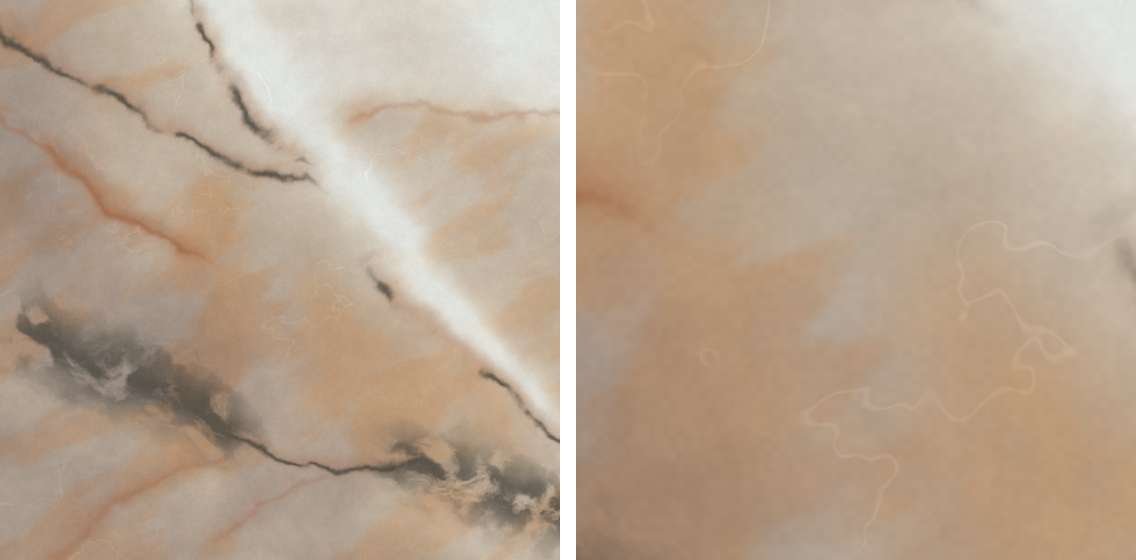
Left, the full canvas; right, a detail of the centre.
Write a WebGL 2 fragment shader that draws this texture.

```glsl
#version 300 es
precision highp float;
// Polished cream marble: a diagonal light gradient broken by cloudy noise,
// peach stains, a milky diagonal band, rust seams and smoky grey veins.
// Seams are bowed segments measured in a noise-warped plane.

uniform vec2 u_resolution;
out vec4 fragColor;

const vec3 SMOKE  = vec3(0.29, 0.28, 0.25);
const vec3 UMBER  = vec3(0.53, 0.46, 0.40);
const vec3 TAUPE  = vec3(0.63, 0.57, 0.53);
const vec3 SAND   = vec3(0.73, 0.67, 0.60);
const vec3 CREAM  = vec3(0.81, 0.77, 0.71);
const vec3 MILK   = vec3(0.88, 0.89, 0.87);
const vec3 RUST   = vec3(0.62, 0.40, 0.27);
const vec3 PEACH_TINT = vec3(1.01, 0.90, 0.79);
const float TAU = 6.2831853;
const float STREAK_GAP = 0.27;    // spacing of the upright peach streaks
const float WARP_LARGE = 0.10;    // slow wander of the seams
const float WARP_SMALL = 0.030;   // ragged seam edges
const float CLOUDINESS = 1.9;     // tonal variation of the ground
const float GRAIN = 0.018;

// Seams as start.xy, end.xy
const vec4 MILK_BAND = vec4(0.38, 1.02, 1.02, 0.22);
const vec4 DARK_SEAMS[4] = vec4[4](
    vec4(-0.04, 0.99, 0.58, 0.65), vec4(0.67, 0.52, 1.05, 0.18),
    vec4(0.33, 1.02, 0.56, 0.69), vec4(0.42, 0.215, 0.76, 0.18));
const vec4 RUST_SEAMS[4] = vec4[4](
    vec4(-0.04, 0.86, 0.36, 0.55), vec4(0.03, 0.00, 0.46, 0.18),
    vec4(0.39, 0.01, 0.63, 0.16), vec4(0.62, 0.76, 1.06, 0.81));
const vec4 SMOKE_BANDS[2] = vec4[2](
    vec4(0.00, 0.45, 0.48, 0.19), vec4(0.68, 0.20, 1.08, 0.06));

float hash(vec2 p) {
    vec3 q = fract(vec3(p.xyx) * 0.1031);
    q += dot(q, q.yzx + 33.33);
    return fract((q.x + q.y) * q.z);
}

float noise(vec2 p) {
    vec2 i = floor(p), f = fract(p);
    f = f * f * f * (f * (f * 6.0 - 15.0) + 10.0);
    return mix(mix(hash(i), hash(i + vec2(1, 0)), f.x),
               mix(hash(i + vec2(0, 1)), hash(i + vec2(1, 1)), f.x), f.y);
}

float fbm(vec2 p) {
    float sum = 0.0, amp = 0.5;
    for (int i = 0; i < 5; i++) {
        sum += amp * noise(p);
        p = mat2(1.6, 1.2, -1.2, 1.6) * p + 7.3;
        amp *= 0.5;
    }
    return sum / 0.97;
}

vec2 fbm2(vec2 p) { return vec2(fbm(p), fbm(p + 41.7)) - 0.5; }

// x: position along the seam, 0 to 1; y: signed distance across it
vec2 seamCoord(vec2 p, vec4 seam, float bow) {
    vec2 span = seam.zw - seam.xy, rel = p - seam.xy;
    float h = dot(rel, span) / dot(span, span);
    float across = dot(rel, vec2(-span.y, span.x)) / length(span);
    float k = clamp(h, 0.0, 1.0);
    return vec2(h, across - bow * 4.0 * k * (1.0 - k));
}

float endFade(float h) {
    return smoothstep(-0.04, 0.12, h) * smoothstep(1.04, 0.88, h);
}

float bell(float d, float width) { return exp(-d * d / (width * width)); }

vec3 groundColor(float t) {
    vec3 c = mix(UMBER, TAUPE, clamp(t, 0.0, 1.0));
    c = mix(c, SAND, clamp(t - 1.0, 0.0, 1.0));
    c = mix(c, CREAM, clamp(t - 2.0, 0.0, 1.0));
    return mix(c, MILK, clamp(t - 3.0, 0.0, 1.0));
}

void main() {
    vec2 uv = gl_FragCoord.xy / u_resolution;
    vec2 drift = WARP_LARGE * fbm2(uv * 3.5 + 3.0);
    vec2 p = uv + drift + WARP_SMALL * fbm2(uv * 22.0);
    vec2 soft = uv + drift;
    float patches = fbm(uv * 7.0 + 19.0);
    float fine = fbm(uv * 45.0);
    float upper = soft.y + 0.74 * soft.x - 0.98;   // positive above the diagonal

    // Ground tone: gradient, clouds, pale corner and milky band
    float tone = 0.72 + 1.1 * uv.x + 1.25 * uv.y;
    tone += CLOUDINESS * (fbm(soft * 3.0 + 8.0) - 0.5) + 0.5 * (patches - 0.5);
    float pale = smoothstep(0.10, 0.35, upper) * smoothstep(0.74, 0.83, soft.y);
    vec2 band = seamCoord(soft, MILK_BAND, -0.035);
    float milk = bell(band.y, 0.065 - 0.03 * clamp(band.x, 0.0, 1.0));
    tone += 1.25 * pale + 1.5 * milk * (0.6 + 0.8 * patches);

    // Peach stains: upright streaks below the diagonal, slanted flecks elsewhere
    float streak = 0.5 + 0.5 * cos(TAU * (soft.x - 0.36) / STREAK_GAP);
    float stain = streak * smoothstep(0.02, -0.08, upper) * smoothstep(0.1, 0.3, uv.x);
    stain *= smoothstep(0.30, 0.65, patches) * smoothstep(0.12, 0.28, uv.y);
    vec2 slant = vec2(uv.x + uv.y * 0.4, uv.y - uv.x * 0.55);
    stain += 0.7 * smoothstep(0.50, 0.72, fbm(slant * vec2(5.0, 11.0) + 2.0));
    stain += 0.5 * bell(length(soft - vec2(0.82, 0.30)), 0.16);
    stain *= (1.0 - 0.8 * pale) * (1.0 - 0.8 * milk);
    stain = clamp(stain * (0.65 + 0.7 * fine), 0.0, 1.0);

    // Smoky bands: clumps stretched along each band, pale haze underneath
    float smoke = 0.0;
    for (int i = 0; i < 2; i++) {
        vec2 s = seamCoord(p, SMOKE_BANDS[i], 0.0);
        float clump = fbm(vec2(s.x * 11.0, s.y * 38.0) + 13.0 * float(i));
        float mask = bell(s.y, 0.052) * endFade(s.x);
        smoke += mask * smoothstep(0.34, 0.72, clump + 0.12 * mask);
        tone += 0.7 * bell(s.y + 0.095, 0.05) * endFade(s.x);
    }
    vec3 col = groundColor(tone);
    col *= mix(vec3(1.0), PEACH_TINT, stain);

    // Rust seams: a broad blush with a sharper ragged core
    for (int i = 0; i < 4; i++) {
        vec2 s = seamCoord(p, RUST_SEAMS[i], i == 0 ? -0.04 : 0.01);
        float strength = (i == 0 ? 0.8 : 0.5) * endFade(s.x);
        float blush = bell(s.y - 0.008, 0.024) * smoothstep(0.25, 0.65, patches);
        float core = bell(s.y, 0.004 + 0.006 * patches);
        col = mix(col, RUST, strength * clamp(0.55 * blush + 0.45 * core, 0.0, 1.0));
    }

    // Dark seams: thin broken line inside a faint warm shadow
    for (int i = 0; i < 4; i++) {
        vec2 s = seamCoord(p, DARK_SEAMS[i], -0.025);
        float breaks = smoothstep(0.28, 0.60, fbm(vec2(s.x * 9.0, float(i) * 5.0)));
        float fade = endFade(s.x);
        col = mix(col, RUST, 0.28 * fade * bell(s.y - 0.006, 0.018));
        col = mix(col, SMOKE, 0.8 * fade * breaks * bell(s.y, 0.003 + 0.006 * patches));
    }
    col = mix(col, SMOKE, 0.8 * clamp(smoke, 0.0, 1.0));

    // Hairline crystal ridges and fine grain
    float ridge = abs(fbm(uv * 5.0 + 61.0) - 0.5);
    col += 0.035 * smoothstep(0.007, 0.0, ridge) * smoothstep(0.45, 0.65, patches);
    col += GRAIN * (noise(uv * 230.0) - 0.5) + 0.04 * (fine - 0.5);
    fragColor = vec4(clamp(col, 0.0, 1.0), 1.0);
}
```
